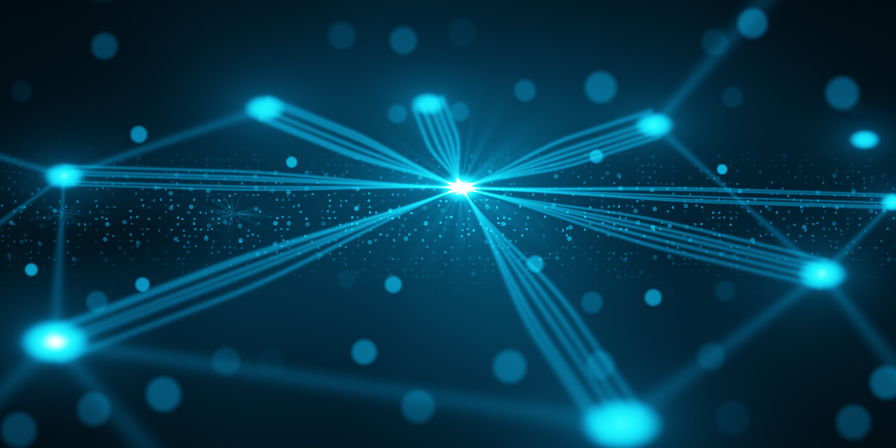
Give the GLSL for this background, as a Shadertoy shader.

```glsl
// A glowing cyan network seen at a shallow angle, with blur growing away from focus.
// Strand bundles, soft nodes, bokeh and dust add up to one light value,
// which an exponential tone curve turns from navy through cyan to white.

const float FOCUS_Y = 0.56;
const vec2 HUB = vec2(1.029, 0.581);
const vec3 ABSORPTION = vec3(0.04, 1.0, 1.55);

// Nodes: position, radius, core strength. The first eight connect to the hub.
const int SPOKES = 8;
const vec4 NODES[10] = vec4[10](
    vec4(0.591, 0.758, 0.045, 0.9), vec4(0.956, 0.768, 0.038, 0.7),
    vec4(1.461, 0.721, 0.043, 1.3), vec4(0.143, 0.607, 0.044, 1.8),
    vec4(0.122, 0.237, 0.074, 3.6), vec4(1.388, 0.052, 0.090, 1.5),
    vec4(1.836, 0.388, 0.054, 1.9), vec4(1.995, 0.549, 0.030, 1.5),
    vec4(1.930, 0.688, 0.034, 0.7), vec4(1.029, 0.581, 0.046, 5.5));

// Faint secondary links: start and end.
const vec4 LINKS[12] = vec4[12](
    vec4(0.143, 0.607, 0.591, 0.758), vec4(0.143, 0.607, 0.122, 0.237),
    vec4(0.143, 0.607, -0.1, 0.68), vec4(0.143, 0.607, -0.1, 0.43),
    vec4(0.122, 0.237, 1.388, 0.052), vec4(0.122, 0.237, 0.38, -0.06),
    vec4(0.122, 0.237, -0.1, 0.03), vec4(1.388, 0.052, 1.836, 0.388),
    vec4(1.836, 0.388, 2.05, 0.12), vec4(1.461, 0.721, 1.75, 1.05),
    vec4(1.461, 0.721, 1.836, 0.388), vec4(1.836, 0.388, 1.995, 0.549));

// Out-of-focus lights: position and radius.
const vec3 LIGHTS[16] = vec3[16](
    vec3(0.878, 0.365, 0.020), vec3(1.195, 0.411, 0.020), vec3(1.458, 0.336, 0.020),
    vec3(0.318, 0.365, 0.017), vec3(0.070, 0.398, 0.015), vec3(0.651, 0.638, 0.013),
    vec3(1.331, 0.651, 0.016), vec3(1.612, 0.622, 0.012), vec3(0.813, 0.214, 0.030),
    vec3(0.365, 0.120, 0.042), vec3(1.979, 0.146, 0.040), vec3(1.138, 0.182, 0.040),
    vec3(1.341, 0.805, 0.038), vec3(1.680, 0.948, 0.036), vec3(1.880, 0.792, 0.040),
    vec3(0.310, 0.700, 0.020));

vec2 hash2(vec2 p) {
    vec3 q = fract(p.xyx * vec3(0.1031, 0.1030, 0.0973));
    q += dot(q, q.yzx + 33.33);
    return fract((q.xx + q.yz) * q.zy);
}

float cornerSlope(vec2 cell, vec2 f, vec2 corner) {
    return dot(hash2(cell + corner) * 2.0 - 1.0, f - corner);
}

float gradientNoise(vec2 p) {
    vec2 i = floor(p), f = fract(p), u = f * f * (3.0 - 2.0 * f);
    float low = mix(cornerSlope(i, f, vec2(0)), cornerSlope(i, f, vec2(1, 0)), u.x);
    float high = mix(cornerSlope(i, f, vec2(0, 1)), cornerSlope(i, f, vec2(1)), u.x);
    return mix(low, high, u.y);
}

float gauss(float x) { return exp(-x * x); }

float softDisc(vec2 p, float radius) {
    return smoothstep(1.15, 0.65, length(p) / radius);
}

// A line from a to b that bows sideways to the given offset.
float strand(vec2 p, vec2 a, vec2 b, float offset, float width) {
    float len = distance(a, b);
    vec2 dir = (b - a) / len, rel = p - a;
    float along = dot(rel, dir);
    float side = dir.x * rel.y - dir.y * rel.x - offset * smoothstep(0.0, 0.6, along / len);
    return gauss(length(vec2(side, along - clamp(along, 0.0, len))) / width);
}

float bundle(vec2 p, vec2 a, vec2 b, float spread, float width) {
    float sum = 0.0;
    for (int i = 0; i < 5; i++) {
        float jitter = hash2(b * 91.0 + float(i)).x - 0.5;
        sum += strand(p, a, b, spread * (float(i) * 0.5 - 1.0 + 0.4 * jitter), width);
    }
    return sum;
}

// One jittered dot in each occupied cell of a grid.
float scatter(vec2 p, float cellSize, float radius, float density) {
    vec2 g = p / cellSize, cell = floor(g);
    vec2 where = hash2(cell), kind = hash2(cell + 57.0);
    vec2 rel = (g - cell - mix(vec2(0.3), vec2(0.7), where)) * cellSize;
    return step(kind.x, density) * kind.y * softDisc(rel, radius);
}

float sparkle(vec2 p, float reach, float seed) {
    float rays = gradientNoise(vec2(atan(p.y, p.x) * 7.0, seed)) + 0.25;
    return max(rays, 0.0) * exp(-length(p * vec2(1.0, 1.6)) / reach);
}

void mainImage(out vec4 fragColor, in vec2 fragCoord) {
    vec2 p = fragCoord / iResolution.y;
    p.x += 1.0 - 0.5 * iResolution.x / iResolution.y;
    float defocus = abs(p.y - FOCUS_Y);
    float width = max(0.0022 + 0.022 * defocus, 0.8 / iResolution.y);

    // Hazy backdrop, with a dark pocket on the left.
    float light = 0.035 + 0.17 * gauss(length((p - vec2(1.0, 0.5)) / vec2(0.85, 0.48)));
    light *= 1.0 + 0.5 * gradientNoise(p * 3.0);
    light *= 1.0 - 0.55 * gauss(length((p - vec2(0.25, 0.48)) / vec2(0.3, 0.09)));
    light += 0.3 * exp(-4.5 * distance(p, HUB));

    // Bundles from the hub, then faint links.
    float sharpness = sqrt(0.004 / max(width, 0.004));
    for (int i = 0; i < SPOKES; i++) {
        float spread = 0.016 + 0.065 * abs(NODES[i].y - FOCUS_Y);
        float fade = 0.3 + 0.4 * exp(-2.5 * distance(p, HUB));
        light += fade * sharpness * bundle(p, HUB, NODES[i].xy, spread, width);
    }
    for (int i = 0; i < 12; i++)
        light += 0.22 * sharpness * strand(p, LINKS[i].xy, LINKS[i].zw, 0.0, width * 2.0);

    // Nodes with halos.
    for (int i = 0; i < 10; i++) {
        vec4 node = NODES[i];
        float d = length((p - node.xy) * vec2(1.0, 1.55)) / node.z;
        light += 1.3 * smoothstep(1.15, 0.3, d) + node.w * gauss(d * 1.7);
        light += 0.35 * exp(-0.65 * d);
    }

    // Bokeh: chosen lights, then scattered ones.
    for (int i = 0; i < 16; i++)
        light += 0.012 / LIGHTS[i].z * softDisc(p - LIGHTS[i].xy, LIGHTS[i].z);
    light += 0.22 * scatter(p, 0.14, 0.012 + 0.06 * defocus, 0.5) * smoothstep(0.06, 0.2, defocus);

    // Fine dust near the focal plane and starry glints.
    float dustBand = gauss((p.y - 0.52) / 0.09) * (0.35 + exp(-2.0 * abs(p.x - HUB.x)));
    light += dustBand * (0.9 * scatter(p, 0.013, 0.0032, 0.4) + scatter(p + 3.7, 0.037, 0.0055, 0.4));
    light += 1.1 * sparkle(p - HUB, 0.09, 2.3);
    light += 0.9 * sparkle(p - vec2(0.52, 0.523), 0.025, 5.6);
    light += 0.7 * sparkle(p - vec2(0.148, 0.523), 0.02, 8.4);

    vec3 color = 1.0 - exp(-light * ABSORPTION);
    color.r += 0.85 * smoothstep(3.0, 7.0, light);
    fragColor = vec4(min(color, 1.0), 1.0);
}
```
